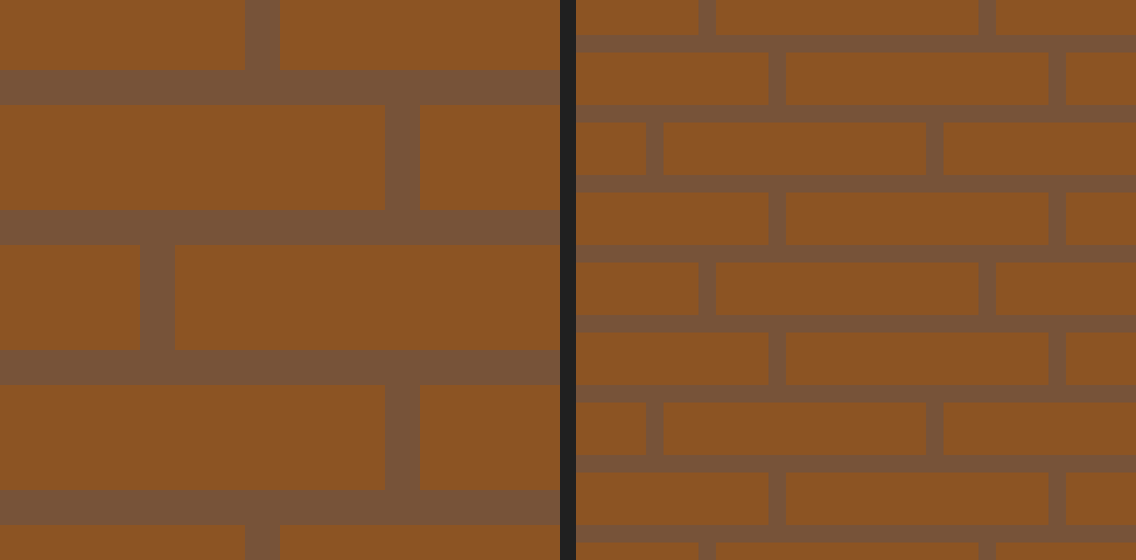
Left, the tile; right, the same tile 2 across and 2 down.
A Shadertoy shader for this texture:

```glsl
// Flat brown brick wall on a 16 by 16 unit grid: four courses, each one brick long.
// Mortar is one unit thick; the upright joint shifts from course to course.
// Signed distances to wrapped bands give smooth edges and a seamless tile.

// Signed distance to a one-unit band starting at "start", repeated every "period"
float bandDistance(float coord, float start, float period) {
    return abs(mod(coord - start - 0.5 + 0.5 * period, period) - 0.5 * period) - 0.5;
}

void mainImage(out vec4 fragColor, in vec2 fragCoord) {
    vec2 pos = 16.0 * fragCoord / iResolution.xy;
    vec2 pixel = 16.0 / iResolution.xy;

    // Courses change halfway through the bed mortar
    float course = mod(floor((pos.y - 1.5) / 4.0), 4.0);

    // Even courses share one joint position, odd courses alternate between two
    float jointStart = mod(course, 2.0) < 0.5 ? 11.0 : 2.5 + 1.5 * course;

    // Mortar coverage: horizontal beds and upright joints
    float bed = clamp(0.5 - bandDistance(pos.y, 1.0, 4.0) / pixel.y, 0.0, 1.0);
    float joint = clamp(0.5 - bandDistance(pos.x, jointStart, 16.0) / pixel.x, 0.0, 1.0);

    vec3 brickColor = vec3(0.549, 0.331, 0.137);
    vec3 mortarColor = vec3(0.465, 0.326, 0.222);
    fragColor = vec4(mix(brickColor, mortarColor, max(bed, joint)), 1.0);
}
```
